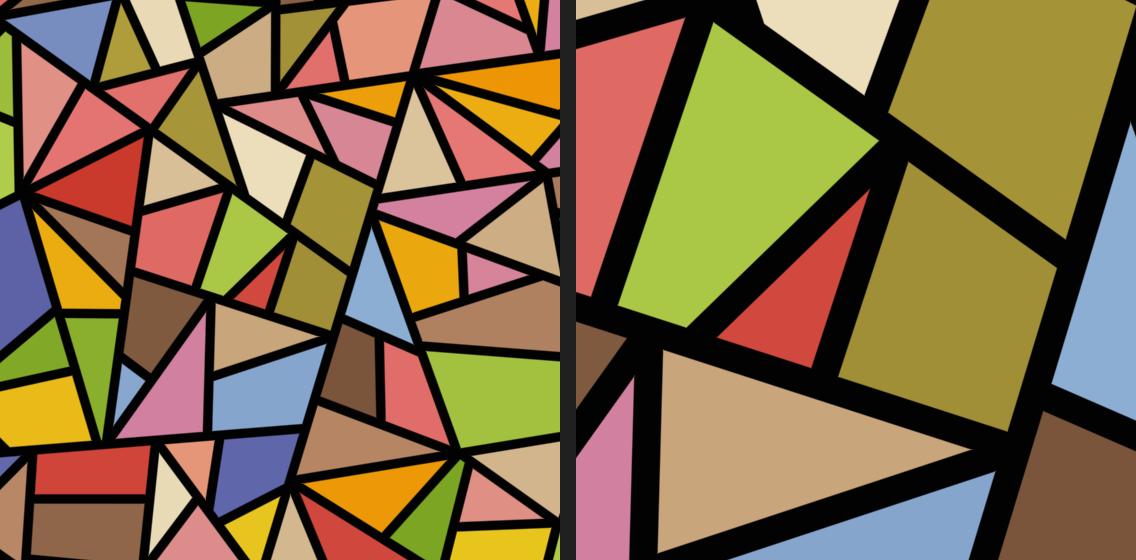
Left, the full canvas; right, a detail of the centre.
Reproduce this pattern procedurally as a Shadertoy shader.

```glsl
const float MAX_AREA = 0.0225;      // panes larger than this are cut again
const float LEAD_HALF_WIDTH = 0.0084;
const float VERTEX_CUT_CHANCE = 0.45;
const float CUT_TILT = 0.9;         // spread of cut angles, radians
const float CUT_SLIDE = 0.26;       // spread of the cut start along its edge
const float SEED = 7.0;
const int MAX_CUTS = 9;
const int MAX_CORNERS = 16;
const vec3 LEAD = vec3(0.01, 0.007, 0.007);

// Glass families: tan, brown, pink, olive, green, blue, red, amber
const int FAMILIES = 8;
const float SHARE[FAMILIES] = float[](0.18, 0.10, 0.145, 0.10, 0.09, 0.137, 0.137, 0.111);
const vec3 DEEP[FAMILIES] = vec3[](
    vec3(0.76, 0.61, 0.44), vec3(0.46, 0.32, 0.22), vec3(0.91, 0.60, 0.45), vec3(0.56, 0.49, 0.19),
    vec3(0.48, 0.64, 0.13), vec3(0.35, 0.36, 0.64), vec3(0.78, 0.20, 0.14), vec3(0.93, 0.57, 0.01));
const vec3 PALE[FAMILIES] = vec3[](
    vec3(0.93, 0.88, 0.74), vec3(0.72, 0.53, 0.40), vec3(0.82, 0.50, 0.63), vec3(0.74, 0.67, 0.25),
    vec3(0.74, 0.84, 0.33), vec3(0.55, 0.69, 0.83), vec3(0.92, 0.52, 0.52), vec3(0.91, 0.78, 0.12));

float hash(float n) {
    return fract(sin(n * 12.9898 + SEED) * 43758.5);
}

float cross2(vec2 a, vec2 b) {
    return a.x * b.y - a.y * b.x;
}

float polygonArea(vec2 corners[MAX_CORNERS], int count) {
    float twice = 0.0;
    for (int i = 1; i < count - 1; i++)
        twice += cross2(corners[i] - corners[0], corners[i + 1] - corners[0]);
    return 0.5 * abs(twice);
}

// Clip a convex polygon to the half plane that the normal points into
void keepSide(inout vec2 corners[MAX_CORNERS], inout int count, vec2 origin, vec2 normal) {
    vec2 kept[MAX_CORNERS];
    int keptCount = 0;
    for (int i = 0; i < count; i++) {
        vec2 a = corners[i], b = corners[(i + 1) % count];
        float da = dot(a - origin, normal), db = dot(b - origin, normal);
        if (da >= 0.0) kept[keptCount++] = a;
        if (da * db < 0.0) kept[keptCount++] = mix(a, b, da / (da - db));
    }
    corners = kept;
    count = keptCount;
}

// Start near the middle of the longest edge; run across or to the far corner
void chooseCut(vec2 corners[MAX_CORNERS], int count, float id, out vec2 origin, out vec2 normal) {
    vec2 start = corners[0], edge = vec2(0.0);
    for (int i = 0; i < count; i++) {
        vec2 side = corners[(i + 1) % count] - corners[i];
        if (dot(side, side) > dot(edge, edge)) {
            start = corners[i];
            edge = side;
        }
    }
    origin = start + edge * (0.5 + CUT_SLIDE * (hash(id + 0.31) - 0.5));

    vec2 along = normalize(edge);
    float tilt = CUT_TILT * (hash(id + 0.57) - 0.5);
    normal = cos(tilt) * along + sin(tilt) * vec2(-along.y, along.x);

    if (hash(id + 0.83) < VERTEX_CUT_CHANCE) {
        vec2 apex = origin;
        float reach = 0.0;
        for (int i = 0; i < count; i++) {
            float height = abs(cross2(along, corners[i] - start));
            if (height > reach) {
                reach = height;
                apex = corners[i];
            }
        }
        vec2 cut = normalize(apex - origin);
        normal = vec2(cut.y, -cut.x);
    }
}

// The golden ratio step spreads the families evenly over the panes
vec3 glassColor(float id) {
    float pick = fract(id * 0.618034);
    int family = 0;
    while (family < FAMILIES - 1 && pick > SHARE[family]) pick -= SHARE[family++];
    return mix(DEEP[family], PALE[family], hash(id + 0.19));
}

void mainImage(out vec4 fragColor, in vec2 fragCoord) {
    float pixel = 1.0 / min(iResolution.x, iResolution.y);
    vec2 p = (fragCoord - 0.5 * iResolution.xy) * pixel + 0.5;

    // Sheet of glass, larger than the canvas
    vec2 corners[MAX_CORNERS];
    corners[0] = vec2(-0.20, -0.30);
    corners[1] = vec2(1.30, -0.15);
    corners[2] = vec2(1.20, 1.25);
    corners[3] = vec2(-0.30, 1.15);
    int count = 4;

    // Cut repeatedly, following the piece that holds p
    float id = 1.0, edgeDistance = 1.0;
    for (int i = 0; i < MAX_CUTS; i++) {
        if (polygonArea(corners, count) < MAX_AREA) break;
        vec2 origin, normal;
        chooseCut(corners, count, id, origin, normal);
        float d = dot(p - origin, normal);
        edgeDistance = min(edgeDistance, abs(d));
        keepSide(corners, count, origin, d < 0.0 ? -normal : normal);
        id = 2.0 * id + (d < 0.0 ? 0.0 : 1.0);
    }

    float glass = smoothstep(-pixel, pixel, edgeDistance - LEAD_HALF_WIDTH);
    fragColor = vec4(mix(LEAD, glassColor(id), glass), 1.0);
}
```
